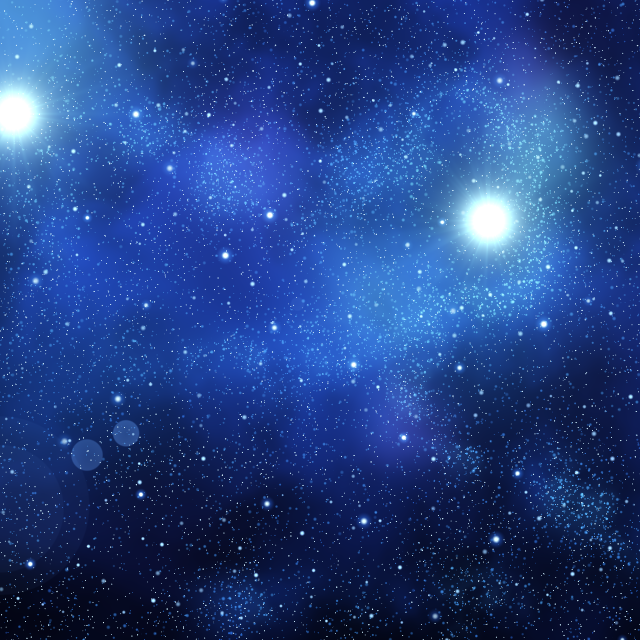
Reproduce this background procedurally as a three.js fragment shader.

```glsl
// Deep blue star field: warped noise clouds tinted by soft colour pools, two white suns
// with halos and faint rays, star dust clumped along curved lanes, and pale lens discs.
// Stars come from jittered, rotated grids whose density follows the dust lanes.
varying vec2 vUv;
const vec3 NIGHT = vec3(0.012, 0.026, 0.105);
const vec3 DEEP_BLUE = vec3(0.08, 0.17, 0.52);
const vec3 AZURE = vec3(0.08, 0.32, 0.64);
const vec3 TEAL = vec3(0.25, 0.55, 0.68);
const vec3 VIOLET = vec3(0.24, 0.19, 0.66);
const vec3 DUST_BLUE = vec3(0.16, 0.42, 1.0);
const vec3 DUST_CYAN = vec3(0.34, 0.80, 1.0);
const vec3 ICE = vec3(0.80, 0.94, 1.0);
const vec2 SUN_LEFT = vec2(0.022, 0.822);
const vec2 SUN_RIGHT = vec2(0.764, 0.655);
const float DUST_RADIUS = 0.0042;
const float PIN_RADIUS = 0.0019;
const float BEACON_RADIUS = 0.0075;

float hash(vec2 p) {
  vec3 q = fract(vec3(p.xyx) * 0.1031);
  q += dot(q, q.yzx + 33.33);
  return fract((q.x + q.y) * q.z);
}
float noise(vec2 p) {
  vec2 i = floor(p), f = fract(p);
  f = f * f * (3.0 - 2.0 * f);
  return mix(mix(hash(i), hash(i + vec2(1.0, 0.0)), f.x),
             mix(hash(i + vec2(0.0, 1.0)), hash(i + 1.0), f.x), f.y);
}
vec2 rotate(vec2 p, float a) { return mat2(cos(a), sin(a), -sin(a), cos(a)) * p; }
float fbm(vec2 p) {
  float sum = 0.0, amp = 0.53;
  for (int i = 0; i < 4; i++) {
    sum += amp * noise(p);
    p = rotate(p, 0.6) * 2.03 + 17.0;
    amp *= 0.5;
  }
  return sum;
}
float bell(float d, float width) { return exp(-d * d / (width * width)); }
float pool(vec2 p, float x, float y, float r) { return bell(length(p - vec2(x, y)), r); }
float span(float x, float a, float b) {
  return smoothstep(a - 0.06, a + 0.06, x) * (1.0 - smoothstep(b - 0.06, b + 0.06, x));
}
vec3 screen(vec3 a, vec3 b) { return 1.0 - (1.0 - a) * (1.0 - clamp(b, 0.0, 1.0)); }

// Curved lanes in which the star dust gathers
float dustLanes(vec2 p) {
  float upper = bell(p.y - 0.76 - 0.07 * cos((p.x - 0.15) * 10.0), 0.055) * span(p.x, 0.13, 0.64);
  float bend = max(p.x - 0.4, 0.0);
  float lower = bell(p.y - 0.43 - 0.9 * bend * bend, 0.05) * span(p.x, 0.17, 0.79);
  float arc = bell(length(p - vec2(0.72, 0.68)) - 0.14, 0.05) * smoothstep(0.60, 0.72, p.x + 0.3 * (p.y - 0.6));
  float slope = bell(p.y - 0.38 + 0.55 * (p.x - 0.6), 0.07) * span(p.x, 0.60, 1.1);
  float base = 0.7 * bell(p.y - 0.06, 0.05) * span(p.x, 0.33, 0.82);
  float side = 0.8 * bell(p.x - 0.09, 0.04) * span(p.y, 0.60, 0.78);
  return max(max(max(upper, lower), max(arc, slope)), max(base, side));
}

// One jittered star per cell; returns its brightness
float stars(vec2 p, float cells, float radius, float density, float seed) {
  vec2 g = rotate(p, seed) * cells + seed * 37.0;
  vec2 id = floor(g) + 400.0;
  vec2 centre = 0.2 + 0.6 * vec2(hash(id + 3.7), hash(id + 71.3));
  float d = length(fract(g) - centre) / cells;
  float size = radius * mix(0.55, 1.0, hash(id + 19.1));
  return step(hash(id + 131.9), density) * (1.0 - smoothstep(size * 0.15, size, d)) * mix(0.4, 1.0, hash(id + 47.7));
}

vec3 nebula(vec2 p, float lanes) {
  vec2 q = p + 0.16 * (vec2(fbm(p * 3.0 + 5.0), fbm(p * 3.0 + 41.0)) - 0.5);
  float cloud = smoothstep(0.22, 0.78, fbm(q * 5.5 + 9.0));
  vec3 col = mix(NIGHT, DEEP_BLUE, smoothstep(-0.05, 0.60, q.y)) * mix(0.65, 1.4, cloud);
  // Dark hollows
  float shade = 0.75 * pool(q, 0.92, 0.97, 0.16) + 0.6 * pool(q, 0.70, 0.30, 0.09)
    + 0.6 * pool(q, 0.24, 0.20, 0.15) + 0.5 * pool(q, 0.95, 0.45, 0.15) + 0.3 * pool(q, 0.33, 0.58, 0.13);
  col = mix(col, NIGHT + vec3(0.02, 0.0, 0.02), min(shade, 0.9));
  // Luminous pools
  col = screen(col, TEAL * (0.75 * pool(q, 0.0, 0.95, 0.18) + 0.4 * pool(q, 0.59, 0.55, 0.09)
    + 0.6 * pool(q, 0.84, 0.79, 0.09)));
  col = screen(col, AZURE * (0.48 * pool(q, 0.69, 0.58, 0.22) + 0.3 * pool(q, 0.12, 0.45, 0.20)));
  col = screen(col, VIOLET * 0.5 * (pool(q, 0.38, 0.73, 0.11) + pool(q, 0.82, 0.87, 0.08) + pool(q, 0.62, 0.34, 0.07)));
  return screen(col, vec3(0.06, 0.18, 0.52) * lanes * (0.1 + 0.5 * cloud));
}

vec3 sun(vec2 p, vec2 centre) {
  vec2 v = p - centre;
  float d = length(v);
  float rays = pow(noise(v / max(d, 0.001) * 13.0 + centre * 90.0), 3.0);
  return ICE * (1.1 * bell(d, 0.037) + 0.4 * bell(d, 0.07)) + TEAL * (0.7 + 0.3 * rays) * exp(-d * 11.0);
}

float lensDisc(vec2 p, float x, float y, float r) {
  float d = length(p - vec2(x, y));
  return (1.0 - smoothstep(r - 0.002, r + 0.001, d)) * (0.75 + 0.25 * d / r);
}

void main() {
  vec2 p = vUv;
  float lanes = dustLanes(p + 0.06 * (vec2(noise(p * 9.0), noise(p * 9.0 + 50.0)) - 0.5));
  float patches = smoothstep(0.36, 0.62, fbm(p * 11.0 + 23.0));
  float dust = lanes * (0.2 + 0.8 * patches);
  vec3 col = nebula(p, lanes);
  // Soft dust, coarse to fine, with a haze under the clumps
  float nearSun = bell(min(length(p - SUN_RIGHT), length(p - SUN_LEFT)), 0.18);
  vec3 tint = mix(DUST_BLUE, DUST_CYAN, clamp(nearSun + 0.6 * noise(p * 14.0), 0.0, 1.0));
  col = screen(col, tint * 0.16 * dust * patches);
  for (int i = 0; i < 6; i++) {
    float k = float(i);
    float grain = stars(p, 46.0 + 11.0 * k, DUST_RADIUS - 0.0005 * k, 0.12 + 0.10 * patches + 0.7 * dust, 0.4 + k * 0.7);
    col = screen(col, tint * grain * (0.65 + 0.4 * dust));
  }
  // Fine points and bright beacons
  for (int i = 0; i < 3; i++) {
    float k = float(i);
    col = screen(col, ICE * stars(p, 60.0 + 19.0 * k, PIN_RADIUS, 0.16 + 0.14 * patches, 4.1 + k));
  }
  col = screen(col, mix(tint, ICE, 0.6) * 1.3 * stars(p, 26.0, 0.0055, 0.24 + 0.3 * dust, 1.9));
  col = screen(col, ICE * 1.6 * stars(p, 8.0, BEACON_RADIUS, 0.45, 2.6));
  col = screen(col, DUST_BLUE * 0.7 * stars(p, 8.0, BEACON_RADIUS * 2.2, 0.45, 2.6));
  // Lens discs and suns
  float discs = 0.38 * lensDisc(p, 0.197, 0.323, 0.021) + 0.32 * lensDisc(p, 0.136, 0.289, 0.025)
    + 0.1 * lensDisc(p, 0.465, 0.525, 0.011) + 0.05 * (lensDisc(p, 0.0, 0.21, 0.14) + lensDisc(p, 0.0, 0.205, 0.1));
  col = screen(col, vec3(0.36, 0.58, 1.0) * discs);
  col = screen(screen(col, sun(p, SUN_RIGHT)), sun(p, SUN_LEFT));
  gl_FragColor = vec4(col, 1.0);
}
```
